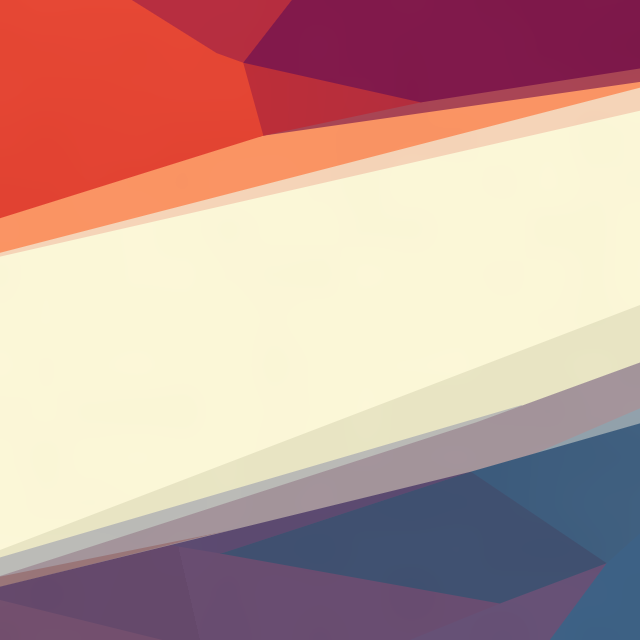
Give the GLSL for this background, as a WebGL 1 fragment shader.

```glsl
precision highp float;
// Slanted cut-paper bands: warm facets above, cool facets below, cream between.
// Each shape is an intersection or union of smoothed half planes, painted
// from back to front, with a very faint noise mottling over the result.

uniform vec2 u_resolution;

// Coverage of the half plane to the left of the line a -> b
float leftOf(vec2 p, vec2 a, vec2 b, float px) {
  vec2 d = normalize(b - a);
  vec2 q = p - a;
  return clamp((d.x * q.y - d.y * q.x) / px + 0.5, 0.0, 1.0);
}

// Coverage of a counter-clockwise triangle
float triangle(vec2 p, vec2 a, vec2 b, vec2 c, float px) {
  return min(leftOf(p, a, b, px), min(leftOf(p, b, c, px), leftOf(p, c, a, px)));
}

float hash(vec2 cell) {
  vec3 h = fract(vec3(cell.xyx) * 0.1031);
  h += dot(h, h.yzx + 33.33);
  return fract((h.x + h.y) * h.z);
}

float valueNoise(vec2 x) {
  vec2 i = floor(x);
  vec2 f = fract(x);
  f = f * f * (3.0 - 2.0 * f);
  float low = mix(hash(i), hash(i + vec2(1.0, 0.0)), f.x);
  float high = mix(hash(i + vec2(0.0, 1.0)), hash(i + vec2(1.0)), f.x);
  return mix(low, high, f.y);
}

// Peach and orange bands with red, crimson and wine facets above them
vec3 paintWarm(vec3 col, vec2 p, float px) {
  vec2 hub = vec2(0.380, 0.902);
  vec2 foot = vec2(0.4115, 0.788);
  vec2 notch = vec2(0.6575, 0.840);
  vec2 bend = vec2(0.3385, 0.917);
  vec2 peak = vec2(0.456, 1.0);

  vec3 red = mix(vec3(0.875, 0.25, 0.19), vec3(0.90, 0.28, 0.205), p.y * 2.0 - 1.0);
  vec3 wine = mix(vec3(0.53, 0.105, 0.30), vec3(0.49, 0.095, 0.29), p.x);
  vec3 crimson = mix(vec3(0.76, 0.18, 0.21), vec3(0.69, 0.18, 0.25), p.x * 2.0 - 0.5);

  col = mix(col, vec3(0.96, 0.83, 0.72), leftOf(p, vec2(0.0, 0.599), vec2(1.0, 0.827), px));
  col = mix(col, vec3(0.98, 0.58, 0.39), leftOf(p, vec2(0.0, 0.605), vec2(1.0, 0.863), px));
  col = mix(col, vec3(0.66, 0.27, 0.33), leftOf(p, foot, vec2(1.0, 0.872), px));
  col = mix(col, crimson, leftOf(p, foot, notch, px));

  float wineArea = min(leftOf(p, hub, notch, px), leftOf(p, notch, vec2(1.0, 0.893), px));
  col = mix(col, wine, wineArea);
  float redArea = min(leftOf(p, vec2(0.0, 0.659), foot, px), leftOf(p, foot, hub, px));
  col = mix(col, red, redArea);
  float wedge = min(leftOf(p, vec2(0.206, 1.0), bend, px), leftOf(p, bend, hub, px));
  wedge = min(wedge, leftOf(p, hub, peak, px));
  return mix(col, vec3(0.715, 0.18, 0.25), wedge);
}

// Plum and blue facets of the lower corner
vec3 coolFacets(vec2 p, vec2 crest, float px) {
  vec2 tip = vec2(0.345, 0.135);
  vec2 base = vec2(0.781, 0.057);
  vec2 joint = vec2(0.948, 0.120);
  vec2 wedgeStart = vec2(0.273, 0.147);

  vec3 col = vec3(0.395, 0.285, 0.42);
  col = mix(col, vec3(0.45, 0.31, 0.43), leftOf(p, vec2(0.254, 0.0), vec2(0.0, 0.0625), px));
  col = mix(col, vec3(0.41, 0.30, 0.44), leftOf(p, vec2(0.3125, 0.0), vec2(0.28, 0.14), px) < 0.5 ? 1.0 - leftOf(p, vec2(0.254, 0.0), vec2(0.0, 0.0625), px) : 0.0);
  col = mix(col, vec3(0.40, 0.315, 0.46), leftOf(p, base, vec2(0.64, 0.0), px));

  float dusk = min(leftOf(p, wedgeStart, tip, px), leftOf(p, tip, crest, px));
  col = mix(col, vec3(0.36, 0.29, 0.44), dusk);
  float slate = min(leftOf(p, tip, base, px), leftOf(p, crest, tip, px));
  slate = min(slate, leftOf(p, base, joint, px));
  col = mix(col, vec3(0.25, 0.315, 0.44), slate);

  vec3 blue = mix(vec3(0.235, 0.355, 0.485), vec3(0.25, 0.375, 0.50), p.x * 4.0 - 3.0);
  col = mix(col, blue, leftOf(p, crest, joint, px));
  float deep = min(leftOf(p, joint, vec2(0.859, 0.0), px), leftOf(p, vec2(1.0, 0.1667), joint, px));
  return mix(col, vec3(0.24, 0.38, 0.52), deep);
}

// Sand, silver and mauve bands above the cool facets
vec3 paintCool(vec3 col, vec2 p, float px) {
  vec2 silverEnd = vec2(0.815, 0.367);
  vec2 crest = vec2(0.7357, 0.263);

  col = mix(col, vec3(0.91, 0.895, 0.765), leftOf(p, vec2(1.0, 0.5234), vec2(0.0, 0.1406), px));
  float silver = leftOf(p, silverEnd, vec2(0.0, 0.129), px);
  silver = min(silver, leftOf(p, vec2(silverEnd.x, 0.0), silverEnd, px));
  col = mix(col, vec3(0.73, 0.73, 0.715), silver);
  float mauve = max(leftOf(p, vec2(0.815, 0.363), vec2(0.0, 0.100), px),
                    leftOf(p, vec2(1.0, 0.4336), vec2(0.815, 0.366), px));
  col = mix(col, vec3(0.64, 0.58, 0.605), mauve);

  // Thin slivers at both ends of the mauve band
  float steel = triangle(p, vec2(0.833, 0.290), vec2(1.0, 0.335), vec2(1.0, 0.362), px);
  col = mix(col, vec3(0.57, 0.63, 0.67), steel);
  float clay = triangle(p, vec2(-0.01, 0.08), vec2(0.3385, 0.167), vec2(-0.01, 0.097), px);
  col = mix(col, vec3(0.60, 0.46, 0.47), clay);

  float lower = max(leftOf(p, crest, vec2(0.0, 0.0833), px), leftOf(p, vec2(1.0, 0.3385), crest, px));
  return mix(col, coolFacets(p, crest, px), lower);
}

void main() {
  vec2 p = gl_FragCoord.xy / u_resolution;
  float px = 1.0 / min(u_resolution.x, u_resolution.y);
  vec3 cream = vec3(0.984, 0.967, 0.843);
  vec3 col = paintCool(paintWarm(cream, p, px), p, px);
  col += 0.006 * (valueNoise(p * 14.0) - 0.5);
  gl_FragColor = vec4(col, 1.0);
}
```
